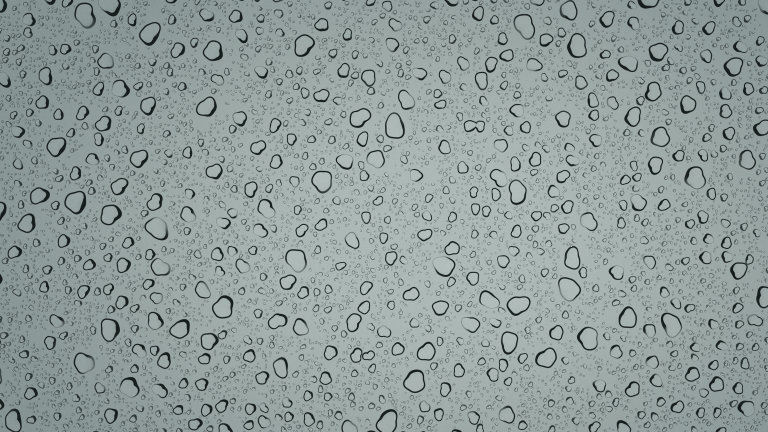
A Shadertoy shader for this texture:

```glsl
#define LAYERS 5
#define LARGEST_CELL 0.086
#define LAYER_SHRINK 0.58
#define DROP_SHARE 0.68
#define RIM_WIDTH 0.0140
#define RIM_DARKNESS 0.97
#define GLASS_BRIGHT vec3(0.675, 0.725, 0.715)
#define GLASS_DIM vec3(0.515, 0.57, 0.568)
#define RIM_COLOR vec3(0.07, 0.10, 0.10)
#define GLOW_CENTER vec2(0.57, 0.45)

const float TAU = 6.28318;

vec4 hash4(vec2 cell, float seed) {
    float n = dot(cell, vec2(127.1, 311.7)) + seed * 74.7;
    return fract(sin(n + vec4(0.0, 19.3, 47.9, 83.1)) * 43758.5453);
}

mat2 layerRotation(float layer) {
    float a = 0.4 + layer * 1.1;
    return mat2(cos(a), sin(a), -sin(a), cos(a));
}

float cellSize(float layer) {
    return LARGEST_CELL * pow(LAYER_SHRINK, layer);
}

// Centre in xy, radius in z (zero when the cell is empty)
vec3 dropInCell(vec2 cell, float layer) {
    vec4 h = hash4(cell, layer);
    float size = cellSize(layer);
    vec2 center = (cell + 0.5 + (h.xy - 0.5) * 0.56) * size;
    float radius = size * mix(0.17, 0.31, h.z * h.z);
    return vec3(center * layerRotation(layer), radius * step(h.w, DROP_SHARE));
}

// True when no drop of a larger layer touches this one
bool hasRoom(vec3 drop, int layer) {
    for (int k = 0; k < layer; k++) {
        float larger = float(k);
        vec2 home = floor(layerRotation(larger) * drop.xy / cellSize(larger));
        for (int i = 0; i < 9; i++) {
            vec3 other = dropInCell(home + vec2(i % 3 - 1, i / 3 - 1), larger);
            float reach = other.z * 1.16 + drop.z * 1.1;
            if (other.z > 0.0 && distance(drop.xy, other.xy) < reach) return false;
        }
    }
    return true;
}

// Uneven round outline, longer along one axis
float dropDistance(vec2 offset, float radius, vec4 shape) {
    float angle = atan(offset.y, offset.x);
    float axis = TAU * 0.25 + (shape.x - 0.5) * 2.6;
    float outline = 1.0 + mix(0.03, 0.21, shape.y) * cos(2.0 * (angle - axis))
                  + 0.075 * cos(3.0 * angle + TAU * shape.z)
                  + 0.035 * cos(5.0 * angle + TAU * shape.w);
    return length(offset) - radius * outline;
}

void mainImage(out vec4 fragColor, in vec2 fragCoord) {
    vec2 uv = fragCoord / iResolution.xy;
    vec2 p = fragCoord / iResolution.y;
    float aspect = iResolution.x / iResolution.y;
    float soft = max(0.7 / iResolution.y, 0.0012);

    // Nearest drop over all layers
    float dist = 0.02;
    vec3 nearest = vec3(0.0);
    vec4 shape = vec4(0.0);
    for (int layer = 0; layer < LAYERS; layer++) {
        float l = float(layer);
        vec2 home = floor(layerRotation(l) * p / cellSize(l));
        for (int i = 0; i < 9; i++) {
            vec2 cell = home + vec2(i % 3 - 1, i / 3 - 1);
            vec3 drop = dropInCell(cell, l);
            if (drop.z == 0.0) continue;
            vec4 dropShape = hash4(cell, l + 31.0);
            float d = dropDistance(p - drop.xy, drop.z, dropShape);
            if (d < dist && hasRoom(drop, layer)) {
                dist = d;
                nearest = drop;
                shape = dropShape;
            }
        }
    }

    // Overcast light behind the glass
    float dimness = smoothstep(0.12, 0.98, length((uv - GLOW_CENTER) * vec2(1.35, 1.1)));
    vec3 color = mix(GLASS_BRIGHT, GLASS_DIM, dimness);
    color += 0.012 * (hash4(floor(p * 288.0), 7.0).x - 0.5);

    // Rims thicken on the side facing the light, more so far from it
    if (nearest.z > 0.0) {
        vec2 offset = p - nearest.xy;
        vec2 facing = offset / max(length(offset), 0.0001);
        vec2 toLight = GLOW_CENTER * vec2(aspect, 1.0) - nearest.xy;
        float turn = TAU * shape.z;
        vec2 shadeDir = normalize(toLight + 0.3 * vec2(cos(turn), sin(turn)));
        float side = max(dot(facing, shadeDir), 0.0);
        float spread = smoothstep(0.05, 0.9, length(toLight));

        float gapTurn = TAU * shape.w;
        float arc = smoothstep(-1.0, 0.1, dot(facing, vec2(cos(gapTurn), sin(gapTurn))));
        float whole = mix(1.0, arc, smoothstep(0.45, 0.8, shape.x));

        float width = RIM_WIDTH * sqrt(nearest.z);
        width *= (0.75 + (0.3 + 1.1 * spread) * side * side) * mix(0.45, 1.0, whole);
        float rim = smoothstep(soft, -soft, abs(dist + width) - width);
        float strength = RIM_DARKNESS * mix(0.3, 1.0, smoothstep(0.001, 0.013, nearest.z));

        float inside = smoothstep(soft, -soft, dist);
        float innerShade = exp(dist / (0.25 * nearest.z)) * side * (0.3 + spread);
        color += inside * (0.018 - 0.12 * innerShade);
        color = mix(color, RIM_COLOR, rim * strength * mix(0.25, 1.0, whole));
    }

    fragColor = vec4(color, 1.0);
}
```
